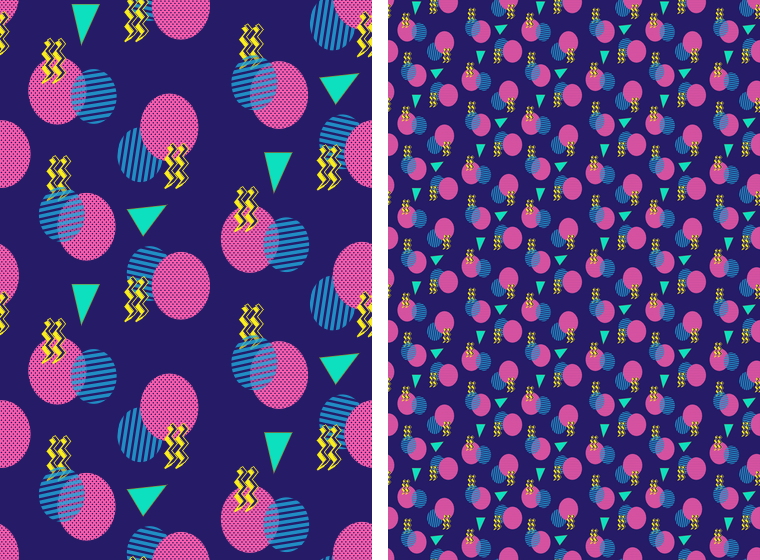
Left: one tile. Right: repeated 3 by 3.
Reproduce this pattern procedurally as a Shadertoy shader.

```glsl
// Retro party pattern: dotted pink ovals, striped blue ovals, zigzag pairs and
// mint triangles on navy. One motif set is drawn twice per tile with an offset;
// every shape is a distance function measured with wrapped coordinates.

const vec2 TILE = vec2(512.0, 389.0);        // pattern units, y pointing down
const vec2 REPEATS = vec2(1.0, 2.0);         // tiles across and down
const vec2 ORIGIN = vec2(-2.0, -5.0);
const vec2 COPY_SHIFT = vec2(265.0, 206.0);  // second motif set inside a tile

const vec2 PINK_RADII = vec2(40.0, 47.0);
const vec2 BLUE_RADII = vec2(31.5, 38.0);
const vec2 DOT_CELL = vec2(5.5, 6.4);
const float DOT_RADIUS = 0.95;
const float STRIPE_PITCH = 8.2;
const float STRIPE_FILL = 0.6;
const float STRIPE_ALPHA = 0.82;
const float GAP_ALPHA = 0.3;

const float ZIG_PERIOD = 20.0;
const float ZIG_SWING = 4.0;
const float ZIG_HALF_WIDTH = 3.5;
const float ZIG_HALF_HEIGHT = 28.0;
const float ZIG_SPACING = 15.0;
const float ZIG_LINE = 1.1;
const vec2 ZIG_SHADOW = vec2(-4.0, 4.0);
const float TRIANGLE_LINE = 0.9;

const vec3 NAVY = vec3(0.145, 0.105, 0.40);
const vec3 PINK = vec3(0.99, 0.37, 0.68);
const vec3 BLUE = vec3(0.12, 0.65, 0.85);
const vec3 MINT = vec3(0.05, 0.88, 0.75);
const vec3 YELLOW = vec3(0.98, 0.93, 0.12);
const vec3 OLIVE = vec3(0.55, 0.53, 0.18);

float pixelSize;

float cover(float d) { return clamp(0.5 - d / pixelSize, 0.0, 1.0); }

// Shortest offset from a centre on the repeating tile
vec2 wrapFrom(vec2 p, vec2 centre) {
    vec2 d = p - centre;
    return d - TILE * floor(d / TILE + 0.5);
}

float ellipseDistance(vec2 p, vec2 radii) {
    float k = length(p / radii);
    return k * (k - 1.0) / max(length(p / (radii * radii)), 1e-4);
}

float dotDistance(vec2 p) {
    vec2 a = (fract(p / DOT_CELL) - 0.5) * DOT_CELL;
    vec2 b = (fract(p / DOT_CELL + 0.5) - 0.5) * DOT_CELL;
    return min(length(a), length(b)) - DOT_RADIUS;
}

float zigzagDistance(vec2 p) {
    float wave = abs(fract(p.y / ZIG_PERIOD) - 0.5) * 4.0 - 1.0;
    float band = (abs(p.x - ZIG_SWING * wave) - ZIG_HALF_WIDTH) * 0.78;
    float ends = (abs(p.y + 0.6 * p.x) - ZIG_HALF_HEIGHT) * 0.86;
    return max(band, ends);
}

float edgeDistance(vec2 p, vec2 a, vec2 b) {
    vec2 e = normalize(b - a);
    return dot(p - a, vec2(e.y, -e.x));
}

void drawPink(inout vec3 col, vec2 p) {
    vec3 dotted = mix(PINK, NAVY, cover(dotDistance(p)));
    col = mix(col, dotted, cover(ellipseDistance(p, PINK_RADII)));
}

// Translucent oval; angle tilts the stripes away from horizontal
void drawBlue(inout vec3 col, vec2 p, float angle) {
    float across = dot(p, vec2(-sin(angle), cos(angle)));
    float d = abs(fract(across / STRIPE_PITCH) - 0.5) * STRIPE_PITCH;
    float stripe = cover(d - 0.5 * STRIPE_FILL * STRIPE_PITCH);
    vec3 striped = mix(mix(col, NAVY, GAP_ALPHA), mix(col, BLUE, STRIPE_ALPHA), stripe);
    col = mix(col, striped, cover(ellipseDistance(p, BLUE_RADII)));
}

// Two strands, each a solid shadow under an outlined navy ribbon
void drawZigzags(inout vec3 col, vec2 p) {
    for (int i = 0; i < 2; i++) {
        vec2 q = p - vec2(-5.5 + ZIG_SPACING * float(i), -2.0);
        col = mix(col, YELLOW, cover(zigzagDistance(q - ZIG_SHADOW)));
        float d = zigzagDistance(q);
        col = mix(col, YELLOW, cover(d));
        col = mix(col, NAVY, cover(d + ZIG_LINE));
    }
}

void drawTriangle(inout vec3 col, vec2 p, vec2 b, vec2 c) {
    float d = max(edgeDistance(p, vec2(0.0), b), max(edgeDistance(p, b, c), edgeDistance(p, c, vec2(0.0))));
    col = mix(col, OLIVE, cover(d - 0.5 * TRIANGLE_LINE));
    col = mix(col, MINT, cover(d + 0.5 * TRIANGLE_LINE));
}

// Ovals and zigzags, stacked in the order the flags ask for
void drawCluster(inout vec3 col, vec2 p, vec2 pink, vec2 blue, float angle, vec2 zig, bool blueOver, bool zigUnder) {
    if (zigUnder) drawZigzags(col, wrapFrom(p, zig));
    if (!blueOver) drawBlue(col, wrapFrom(p, blue), angle);
    drawPink(col, wrapFrom(p, pink));
    if (blueOver) drawBlue(col, wrapFrom(p, blue), angle);
    if (!zigUnder) drawZigzags(col, wrapFrom(p, zig));
}

void mainImage(out vec4 fragColor, in vec2 fragCoord) {
    vec2 uv = fragCoord / iResolution.xy;
    vec2 span = TILE * REPEATS;
    pixelSize = span.y / iResolution.y;
    vec2 p = vec2(uv.x, 1.0 - uv.y) * span + ORIGIN;
    vec3 col = NAVY;
    for (int i = 0; i < 2; i++) {
        vec2 q = p - COPY_SHIFT * float(i);
        drawCluster(col, q, vec2(77, 121), vec2(127, 129), -0.16, vec2(72, 78), true, false);
        drawCluster(col, q, vec2(117, 310), vec2(83, 293), -0.22, vec2(79, 241), true, true);
        drawCluster(col, q, vec2(231, 172), vec2(191, 210), -1.42, vec2(241, 224), false, false);
        drawCluster(col, q, vec2(247, 392), vec2(204, 375), 0.22, vec2(186, 409), false, false);
        drawTriangle(col, wrapFrom(q, vec2(97, 390)), vec2(38, 0), vec2(13, 56));
        drawTriangle(col, wrapFrom(q, vec2(173, 286)), vec2(54, -6), vec2(22, 37));
    }
    fragColor = vec4(col, 1.0);
}
```
